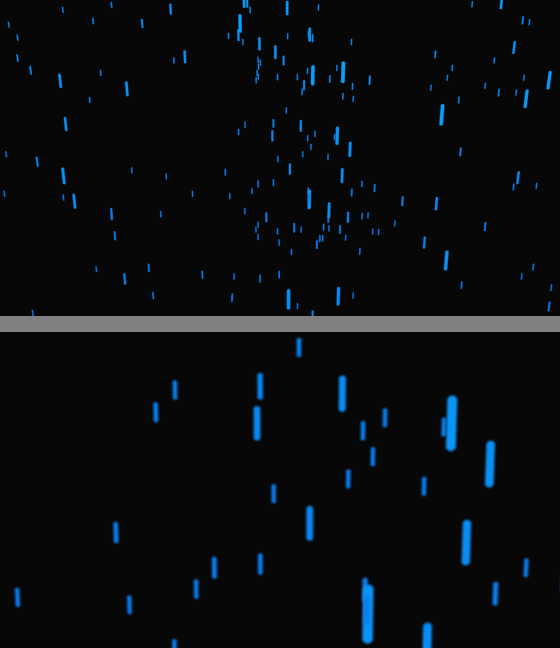
Top: the whole. Bottom: its middle third, enlarged.
Give the GLSL for this background, as a WebGL 1 fragment shader.

```glsl
precision highp float;
// Sparse glowing blue streaks of rain on near-black, fanning slightly outwards.

uniform vec2 u_resolution;

// Lengths are in units of the canvas height.
const int STREAK_COUNT = 168;
const vec3 BACKGROUND = vec3(0.028, 0.028, 0.030);
const vec3 DEEP_BLUE = vec3(0.03, 0.44, 0.90);
const vec3 BRIGHT_BLUE = vec3(0.04, 0.65, 1.00);
const vec2 SMALL_SIZE = vec2(0.0046, 0.0195);  // width, length
const vec2 LARGE_SIZE = vec2(0.0125, 0.0720);
const float SIZE_FALLOFF = 5.0;     // higher makes large streaks rarer
const float EDGE_SOFTNESS = 0.0026;
const float FAN_TILT = 0.16;        // slope gained per unit from the centre
const float CLUSTER_SHARE = 0.36;   // part of the streaks in the dense band
const float CLUSTER_CENTER = 0.55;  // as a fraction of the width
const float CLUSTER_SPREAD = 0.30;

float hash(float index, float channel) {
    vec2 p = fract(vec2(index, channel) * vec2(0.1031, 0.1137) + 0.37);
    p += dot(p, p.yx + 33.33);
    return fract(sin(dot(p, vec2(12.9898, 78.233))) * 43758.547);
}

// Signed distance to an upright capsule centred on the origin.
float capsule(vec2 p, vec2 size) {
    float radius = 0.5 * size.x;
    p.y -= clamp(p.y, radius - 0.5 * size.y, 0.5 * size.y - radius);
    return length(p) - radius;
}

// Horizontal position from 0 to 1, denser in a band near the middle.
float scatterX(float index) {
    float even = hash(index, 1.0);
    float spread = even + hash(index, 2.0) - 1.0;
    float banded = CLUSTER_CENTER + 0.5 * CLUSTER_SPREAD * spread;
    return mix(even, banded, step(hash(index, 3.0), CLUSTER_SHARE));
}

void main() {
    vec2 uv = gl_FragCoord.xy / u_resolution.y;
    float aspect = u_resolution.x / u_resolution.y;
    float softness = max(EDGE_SOFTNESS, 0.6 / u_resolution.y);
    vec3 color = BACKGROUND;

    for (int i = 0; i < STREAK_COUNT; i++) {
        float index = float(i) + 1.0;
        vec2 center = vec2(scatterX(index) * aspect, hash(index, 4.0));
        float nearness = pow(hash(index, 5.0), SIZE_FALLOFF);
        vec2 size = mix(SMALL_SIZE, LARGE_SIZE, nearness);

        // Shear each streak away from the vertical centre line.
        vec2 p = uv - center;
        p.x -= p.y * FAN_TILT * (center.x - 0.5 * aspect);

        float coverage = 1.0 - smoothstep(-softness, softness, capsule(p, size));
        float brightness = clamp(0.45 * center.y + 0.6 * nearness, 0.0, 1.0);
        vec3 streakColor = mix(DEEP_BLUE, BRIGHT_BLUE, brightness);
        color = mix(color, streakColor, coverage);
    }

    gl_FragColor = vec4(color, 1.0);
}
```
